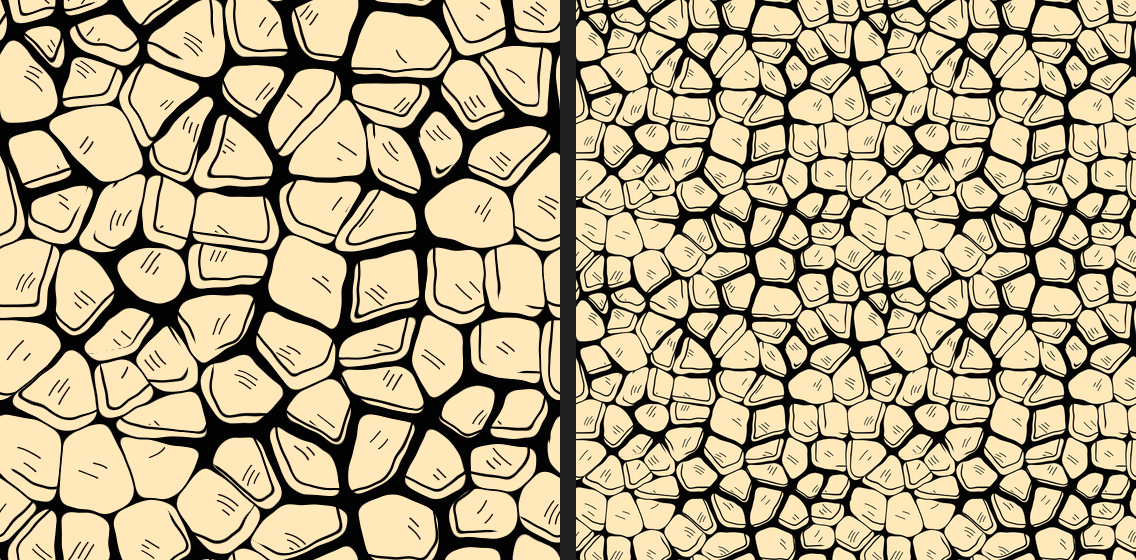
Left: one tile. Right: repeated 2 by 2.
Give the GLSL for this texture, as a WebGL 1 fragment shader.

```glsl
precision highp float;
// Cobbled stone wall in ink: cream stones separated by uneven black gaps.
// Wrapped Voronoi cells with rounded corners form the stones; edges facing
// a per-stone shade direction get an inset contour, plus short pen strokes.
uniform vec2 u_resolution;

const vec3 CREAM = vec3(1.0, 0.91, 0.73);
const vec3 INK = vec3(0.01);
const vec2 GRID = vec2(8.0, 9.0);    // stones across and up
const float JITTER = 0.84;           // scatter of the stone centres
const float GAP_MIN = 0.0017;        // half widths of the gaps
const float GAP_MAX = 0.0095;
const float ROUNDING = 0.020;        // corner softness
const float WOBBLE = 0.011;          // hand-drawn waviness
const float CONTOUR_WIDTH = 0.0021;  // half widths of the pen lines
const float STROKE_WIDTH = 0.0012;
const float STROKE_SPACING = 0.011;

vec2 hash2(vec2 p) {
  vec3 q = fract(p.xyx * vec3(0.1031, 0.1030, 0.0973));
  q += dot(q, q.yzx + 33.33);
  return fract((q.xx + q.yz) * q.zy);
}

vec2 wrapCell(vec2 cell, vec2 period) {
  return floor(mod(cell + 0.5, period));
}

// Two channels of value noise that repeat over the unit square.
vec2 noise2(vec2 p, float period) {
  p *= period;
  vec2 i = floor(p), f = fract(p);
  f = f * f * (3.0 - 2.0 * f);
  vec2 n = vec2(period), seed = vec2(period * 3.0 + 17.0);
  vec2 a = hash2(wrapCell(i, n) + seed);
  vec2 b = hash2(wrapCell(i + vec2(1.0, 0.0), n) + seed);
  vec2 c = hash2(wrapCell(i + vec2(0.0, 1.0), n) + seed);
  vec2 d = hash2(wrapCell(i + 1.0, n) + seed);
  return mix(mix(a, b, f.x), mix(c, d, f.x), f.y);
}

vec2 stoneCentre(vec2 cell) {
  vec2 offset = hash2(wrapCell(cell, GRID) + 5.0) - 0.5;
  return (cell + 0.5 + JITTER * offset) / GRID;
}

float smoothMin(float a, float b, float k) {
  float h = max(k - abs(a - b), 0.0) / k;
  return min(a, b) - h * h * k * 0.25;
}

// Distance to a few parallel, slightly bent strokes around the origin.
float penStrokes(vec2 q, vec2 id) {
  vec2 kind = hash2(id + 71.0);
  float angle = (kind.x < 0.6 ? -0.75 : 0.95) + 0.5 * (kind.y - 0.5);
  vec2 axis = vec2(cos(angle), sin(angle));
  q = vec2(dot(q, axis), dot(q, vec2(-axis.y, axis.x)));
  q.y += (kind.y - 0.5) * 14.0 * q.x * q.x;
  float d = 1.0;
  for (int i = 0; i < 3; i++) {
    float k = float(i);
    vec2 r = hash2(id + 90.0 + 13.0 * k);
    float halfLength = mix(0.006, 0.021, r.x);
    vec2 s = q - vec2((r.y - 0.5) * 0.022, (k - 1.0) * STROKE_SPACING);
    float segment = length(vec2(max(abs(s.x) - halfLength, 0.0), s.y));
    if (r.y > 0.25) d = min(d, segment);
  }
  return d;
}

float coverage(float d, float pixel) {
  return clamp(d / pixel + 0.5, 0.0, 1.0);
}

void main() {
  vec2 uv = gl_FragCoord.xy / u_resolution;
  float pixel = 1.0 / min(u_resolution.x, u_resolution.y);
  vec2 p = uv + WOBBLE * (noise2(uv, 14.0) - 0.5)
              + 0.4 * WOBBLE * (noise2(uv, 37.0) - 0.5);

  // Nearest stone
  vec2 base = floor(p * GRID), home = base, centre = vec2(0.0);
  float nearest = 10.0;
  for (int y = -2; y <= 2; y++) for (int x = -2; x <= 2; x++) {
    vec2 cell = base + vec2(float(x), float(y));
    vec2 c = stoneCentre(cell);
    float d = distance(p, c);
    if (d < nearest) { nearest = d; home = cell; centre = c; }
  }

  // Stone outline and its inset contour, built from the cell edges
  vec2 id = wrapCell(home, GRID);
  vec2 traits = hash2(id + 41.0);
  float shadeAngle = -1.57 + 2.2 * (traits.x - 0.5);
  vec2 shade = vec2(cos(shadeAngle), sin(shadeAngle));
  float inset = mix(0.017, 0.027, traits.y);
  float edge = 1.0, contour = 1.0;
  for (int y = -2; y <= 2; y++) for (int x = -2; x <= 2; x++) {
    if (x == 0 && y == 0) continue;
    vec2 other = stoneCentre(home + vec2(float(x), float(y)));
    vec2 normal = normalize(other - centre);
    float d = dot(0.5 * (centre + other) - p, normal);
    float facing = smoothstep(-0.15, 0.4, dot(normal, shade));
    edge = smoothMin(edge, d, ROUNDING);
    contour = smoothMin(contour, d - mix(-0.012, inset, facing), 0.012);
  }
  float gap = mix(GAP_MIN, GAP_MAX, smoothstep(0.25, 0.75, noise2(uv, 9.0).x));
  float stone = edge - gap;
  contour += 0.006 * (noise2(uv, 24.0).y - 0.5);

  // Ink lines, with the contour thinning out in places
  float pressure = smoothstep(0.12, 0.3, noise2(uv, 11.0).y);
  float lineWidth = mix(-0.002, CONTOUR_WIDTH, pressure);
  float ink = coverage(lineWidth - abs(contour), pixel) * step(traits.y, 0.9);
  float strokes = coverage(STROKE_WIDTH - penStrokes(p - centre, id), pixel);
  ink = max(ink, strokes * smoothstep(0.004, 0.007, min(contour, stone)));
  float paint = coverage(stone, pixel) * (1.0 - ink);
  gl_FragColor = vec4(mix(INK, CREAM, paint), 1.0);
}
```
